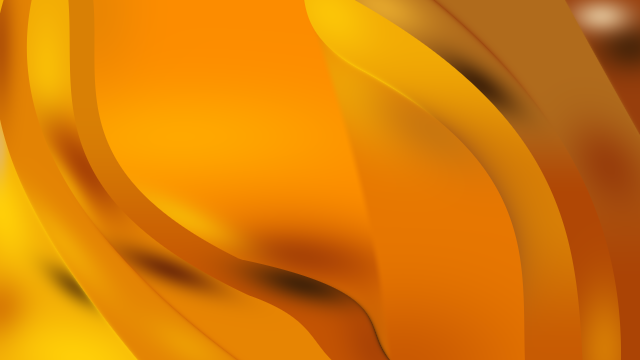
Write a Shadertoy shader that draws this background.

```glsl
// Draws flowing amber and gold ribbons with soft glows and folded shadows.
#define YELLOW vec3(1.0, 0.81, 0.03)
#define GOLD vec3(0.95, 0.67, 0.02)
#define ORANGE vec3(0.99, 0.55, 0.0)
#define AMBER vec3(0.85, 0.50, 0.02)
#define RUST vec3(0.77, 0.33, 0.01)
#define BRICK vec3(0.57, 0.20, 0.03)
#define UMBER vec3(0.25, 0.13, 0.03)
#define TAN vec3(0.69, 0.42, 0.11)
#define CREAM vec3(0.86, 0.72, 0.55)

vec2 p; // x from the left, y down from the top, in canvas heights

float bezier(vec4 k, float t) {
    float s = 1.0 - t;
    return dot(k, vec4(s * s * s, 3.0 * s * s * t, 3.0 * s * t * t, t * t * t));
}

// Two cubic arcs joined at the given depth
float doubleBezier(vec4 upper, vec4 lower, float split) {
    float a = bezier(upper, p.y / split);
    float b = bezier(lower, (p.y - split) / (1.0 - split));
    return p.y < split ? a : b;
}

// Signed distance to the curve x = curveX, positive on its right
float side(float curveX) {
    float e = p.x - curveX;
    return e / (length(vec2(dFdx(e), dFdy(e))) * iResolution.y);
}

float cover(float e) {
    return clamp(0.5 + e * iResolution.y, 0.0, 1.0);
}

// Soft elliptical tint, sheared sideways by lean
void glow(inout vec3 c, vec3 tint, vec2 at, vec2 size, float lean, float amount) {
    vec2 q = p - at;
    q.x -= lean * q.y;
    q /= size;
    c = mix(c, tint, amount * exp(-dot(q, q)));
}

void crease(inout vec3 c, vec3 tint, float e, float width, float amount) {
    c = mix(c, tint, amount * exp(-abs(e) / width));
}

void mainImage(out vec4 fragColor, in vec2 fragCoord) {
    p = vec2(fragCoord.x, iResolution.y - fragCoord.y) / iResolution.y;
    float d = p.y;

    // Ribbon borders, left to right
    float outerE = side(bezier(vec4(0.01, -0.09, 0.105, 0.382), d));
    float innerE = side(bezier(vec4(0.088, 0.02, 0.21, 0.66), d));
    float bladeE = side(doubleBezier(vec4(0.19, 0.21, 0.109, 0.69), vec4(0.69, 0.86, 0.86, 0.921), 0.82));
    float heartE = side(doubleBezier(vec4(0.259, 0.28, 0.175, 0.667), vec4(0.667, 1.11, 1.0, 1.083), 0.72));
    float panelE = side(bezier(vec4(0.85, 0.96, 1.06, 1.08), d));
    float bandE = side(doubleBezier(vec4(0.845, 0.855, 0.885, 1.015), vec4(1.015, 1.5, 1.449, 1.458), 0.2));
    float foldE = side(bezier(vec4(0.985, 1.576, 1.601, 1.618), d));
    float veilE = side(bezier(vec4(1.205, 1.612, 1.729, 1.725), d));
    float cornerE = side(bezier(vec4(1.569, 1.75, 1.95, 2.1), d));

    // Lower left glow
    vec3 col = GOLD;
    glow(col, YELLOW, vec2(0.0, 0.58), vec2(0.08, 0.17), 0.3, 1.0);
    glow(col, CREAM, vec2(0.0, 0.41), vec2(0.02, 0.09), 0.0, 0.6);
    glow(col, RUST, vec2(0.0, 0.87), vec2(0.08, 0.09), 0.0, 0.7);
    glow(col, UMBER, vec2(0.21, 0.80), vec2(0.05, 0.06), 0.9, 0.65);
    glow(col, YELLOW, vec2(0.22, 1.0), vec2(0.2, 0.12), 0.5, 1.0);

    // Outer left ribbon
    vec3 outer = mix(AMBER, ORANGE, 0.3);
    glow(outer, BRICK, vec2(0.0, 0.12), vec2(0.04, 0.2), 0.0, 0.6);
    glow(outer, GOLD, vec2(0.17, 0.67), vec2(0.06, 0.15), 0.8, 0.9);
    glow(outer, GOLD, vec2(0.52, 0.96), vec2(0.08, 0.08), 1.0, 0.6);
    col = mix(col, outer, cover(outerE));
    crease(col, YELLOW, outerE, 0.004, 0.5 * smoothstep(0.4, 0.6, d));

    // Inner left ribbon
    vec3 inner = mix(GOLD, mix(AMBER, ORANGE, 0.4), smoothstep(0.2, 0.42, d));
    glow(inner, YELLOW, vec2(0.13, 0.2), vec2(0.05, 0.15), 0.0, 0.5);
    glow(inner, mix(RUST, BRICK, 0.6), vec2(0.24, 0.47), vec2(0.07, 0.13), 0.6, 0.95);
    glow(inner, GOLD, vec2(0.19, 0.52), vec2(0.03, 0.12), 0.6, 0.7);
    glow(inner, mix(BRICK, UMBER, 0.4), vec2(0.47, 0.75), vec2(0.09, 0.065), 1.7, 0.95);
    col = mix(col, inner, cover(innerE));
    crease(col, RUST, innerE, 0.004, 0.5 * smoothstep(0.5, 0.75, d));

    // Left blade
    vec3 blade = mix(AMBER, RUST, smoothstep(0.3, 0.85, d));
    glow(blade, UMBER, vec2(0.84, 0.79), vec2(0.13, 0.06), 1.5, 0.95);
    glow(blade, BRICK, vec2(1.04, 0.97), vec2(0.08, 0.12), 0.3, 0.5);
    col = mix(col, blade, cover(bladeE));

    // Bright centre
    vec3 heart = ORANGE;
    glow(heart, vec3(1.0, 0.67, 0.0), vec2(0.5, 0.38), vec2(0.45, 0.14), 0.0, 0.9);
    glow(heart, AMBER, vec2(0.26, 0.03), vec2(0.12, 0.2), 0.0, 0.5);
    glow(heart, RUST, vec2(0.9, 0.73), vec2(0.27, 0.13), 0.7, 0.95);
    glow(heart, BRICK, vec2(0.82, 0.71), vec2(0.17, 0.06), 1.2, 0.6);
    glow(heart, BRICK, vec2(1.06, 0.93), vec2(0.07, 0.13), 0.3, 0.4);
    glow(heart, mix(GOLD, YELLOW, 0.3), vec2(0.5, 0.6), vec2(0.09, 0.08), 1.5, 0.9);
    col = mix(col, heart, cover(heartE));
    crease(col, UMBER, heartE, 0.004, 0.75 * smoothstep(0.72, 0.95, d));

    // Right panel behind a faint seam
    vec3 panel = mix(ORANGE, RUST, 0.38);
    glow(panel, GOLD, vec2(0.98, 0.25), vec2(0.15, 0.17), 0.5, 0.9);
    glow(panel, mix(TAN, AMBER, 0.5), vec2(1.2, 0.36), vec2(0.14, 0.12), 0.8, 0.85);
    glow(panel, RUST, vec2(1.12, 1.02), vec2(0.3, 0.2), 0.0, 0.85);
    col = mix(col, panel, smoothstep(-0.012, 0.012, panelE) * cover(heartE));

    // Golden right band
    vec3 band = mix(GOLD, AMBER, smoothstep(0.1, 0.5, d));
    band = mix(band, RUST, 0.85 * smoothstep(0.6, 1.0, d));
    glow(band, YELLOW, vec2(0.92, 0.04), vec2(0.1, 0.1), 0.4, 0.7);
    crease(band, mix(TAN, BRICK, 0.3), bandE, 0.04, 0.8 * smoothstep(0.2, 0.4, d) * smoothstep(1.0, 0.6, d));
    col = mix(col, band, cover(bandE));
    crease(col, YELLOW, bandE, 0.004, 0.7 * smoothstep(0.1, 0.18, d) * smoothstep(0.35, 0.22, d));

    // Shadowed fold and translucent veil
    vec3 fold = mix(TAN, mix(RUST, BRICK, 0.4), smoothstep(0.3, 0.55, d));
    glow(fold, mix(GOLD, CREAM, 0.3), vec2(1.06, 0.02), vec2(0.11, 0.08), 0.8, 0.85);
    glow(fold, UMBER, vec2(1.33, 0.235), vec2(0.07, 0.08), 1.0, 0.95);
    glow(fold, AMBER, vec2(1.68, 0.97), vec2(0.08, 0.17), 0.0, 0.9);
    col = mix(col, fold, cover(foldE));
    vec3 veil = mix(TAN, mix(RUST, BRICK, 0.5), smoothstep(0.3, 0.8, d));
    glow(veil, BRICK, vec2(1.69, 0.46), vec2(0.1, 0.12), 0.3, 0.75);
    col = mix(col, veil, cover(veilE));
    crease(col, BRICK, veilE, 0.006, 0.6 * smoothstep(0.4, 0.1, d));

    // Upper right corner
    vec3 corner = mix(BRICK, TAN, 0.2);
    glow(corner, UMBER, vec2(1.75, 0.13), vec2(0.1, 0.07), 0.0, 0.85);
    glow(corner, CREAM, vec2(1.67, 0.045), vec2(0.08, 0.045), 0.0, 0.95);
    col = mix(col, corner, cover(cornerE));
    crease(col, TAN, cornerE, 0.004, 0.5);

    fragColor = vec4(col, 1.0);
}
```
